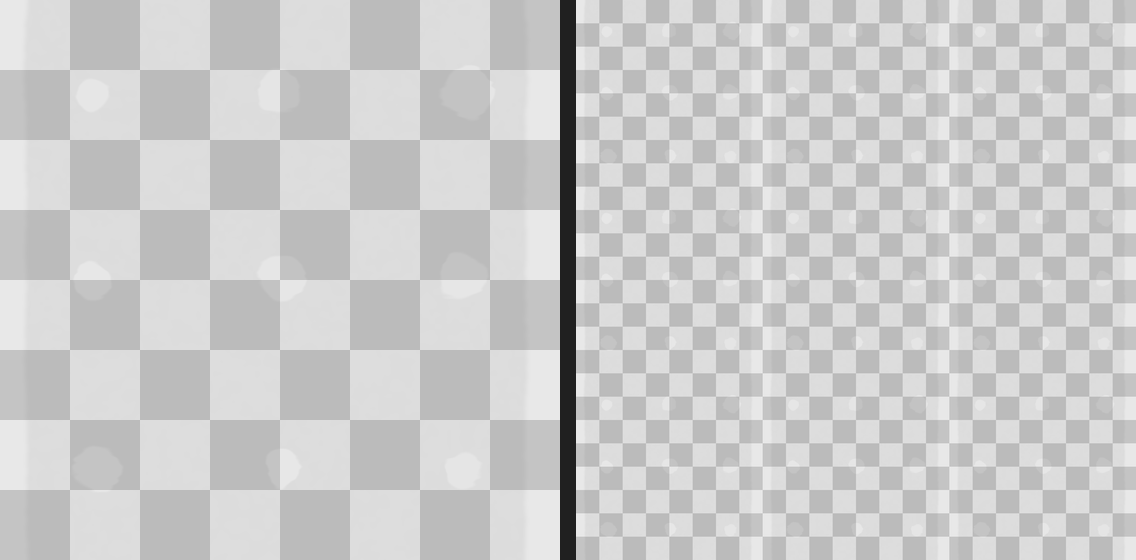
Left, the tile; right, the same tile 3 across and 3 down.
Reproduce this pattern procedurally as a WebGL 2 fragment shader.

```glsl
#version 300 es
precision highp float;

uniform vec2 u_resolution;
out vec4 fragColor;

// Checkerboard
const float CELLS = 8.0;
const vec3 LIGHT_GRAY = vec3(0.865);
const vec3 DARK_GRAY = vec3(0.735);
const float MOTTLE = 0.008;

// Pale paint over each gray
const vec3 LIGHT_PAINT = vec3(0.908);
const vec3 DARK_PAINT = vec3(0.768);

// Dabs
const float DABS = 3.0;
const float DAB_MIN_RADIUS = 0.031;
const float DAB_MAX_RADIUS = 0.049;
const float DAB_JITTER = 0.018;
const float DAB_RAGGED = 0.014;
const float DAB_STREAK = 0.006;
const float DAB_SOFTNESS = 0.003;

// Vertical band that wraps around the side edges
const float BAND_CENTER = -0.007;
const float BAND_HALF_WIDTH = 0.053;
const float BAND_WOBBLE = 0.009;
const float BAND_SOFTNESS = 0.007;

float hash(vec2 p) {
    return fract(sin(dot(p, vec2(127.1, 311.7))) * 43758.545);
}

// Value noise that wraps over the unit square
float wrappedNoise(vec2 uv, vec2 period) {
    vec2 p = uv * period;
    vec2 i = floor(p);
    vec2 f = fract(p);
    f = f * f * (3.0 - 2.0 * f);
    vec2 a = mod(i, period);
    vec2 b = mod(i + 1.0, period);
    return mix(mix(hash(a), hash(vec2(b.x, a.y)), f.x),
               mix(hash(vec2(a.x, b.y)), hash(b), f.x), f.y);
}

// Smoothed square wave: +1 on even cells, -1 on odd cells
vec2 squareWave(vec2 x, vec2 pixel) {
    vec2 edgeDistance = 0.5 - 2.0 * abs(fract(x * 0.5 + 0.25) - 0.5);
    return clamp(2.0 * edgeDistance / pixel, -1.0, 1.0);
}

float coverage(float signedDistance, float softness) {
    return 1.0 - smoothstep(-softness, softness, signedDistance);
}

// One ragged dab in the middle of each large square
float dabMask(vec2 uv, float pixel) {
    vec2 grid = uv * DABS;
    vec2 id = floor(grid);
    vec2 jitter = vec2(hash(id + 3.1), hash(id + 8.7)) - 0.5;
    vec2 offset = (fract(grid) - 0.5) / DABS - jitter * DAB_JITTER;
    float radius = mix(DAB_MIN_RADIUS, DAB_MAX_RADIUS, hash(id + 5.3));
    float ragged = (wrappedNoise(uv, vec2(32.0)) - 0.5) * DAB_RAGGED;
    float streak = (wrappedNoise(uv, vec2(50.0, 150.0)) - 0.5) * DAB_STREAK;
    float d = length(offset) - radius + ragged + streak;
    float strength = mix(0.75, 1.0, hash(id + 1.9));
    return strength * coverage(d, max(DAB_SOFTNESS, pixel));
}

float bandMask(vec2 uv, float pixel) {
    float d = abs(fract(uv.x - BAND_CENTER + 0.5) - 0.5) - BAND_HALF_WIDTH;
    float wobble = wrappedNoise(uv, vec2(4.0, 14.0)) * 0.7
                 + wrappedNoise(uv, vec2(16.0, 70.0)) * 0.3 - 0.5;
    return coverage(d + wobble * BAND_WOBBLE, max(BAND_SOFTNESS, pixel));
}

void main() {
    vec2 uv = gl_FragCoord.xy / u_resolution;
    float pixel = 1.0 / min(u_resolution.x, u_resolution.y);

    // Checker, dark in the lower left cell
    vec2 wave = squareWave(uv * CELLS, CELLS / u_resolution);
    float light = 0.5 - 0.5 * wave.x * wave.y;
    vec3 base = mix(DARK_GRAY, LIGHT_GRAY, light);
    vec3 paint = mix(DARK_PAINT, LIGHT_PAINT, light);

    // Faint mottling, on the light cells only
    float mottle = wrappedNoise(uv, vec2(48.0)) * 0.6
                 + wrappedNoise(uv, vec2(96.0)) * 0.4 - 0.5;
    base += mottle * MOTTLE * light;

    // Paint layers
    float painted = max(dabMask(uv, pixel), bandMask(uv, pixel));
    fragColor = vec4(mix(base, paint, painted), 1.0);
}
```
